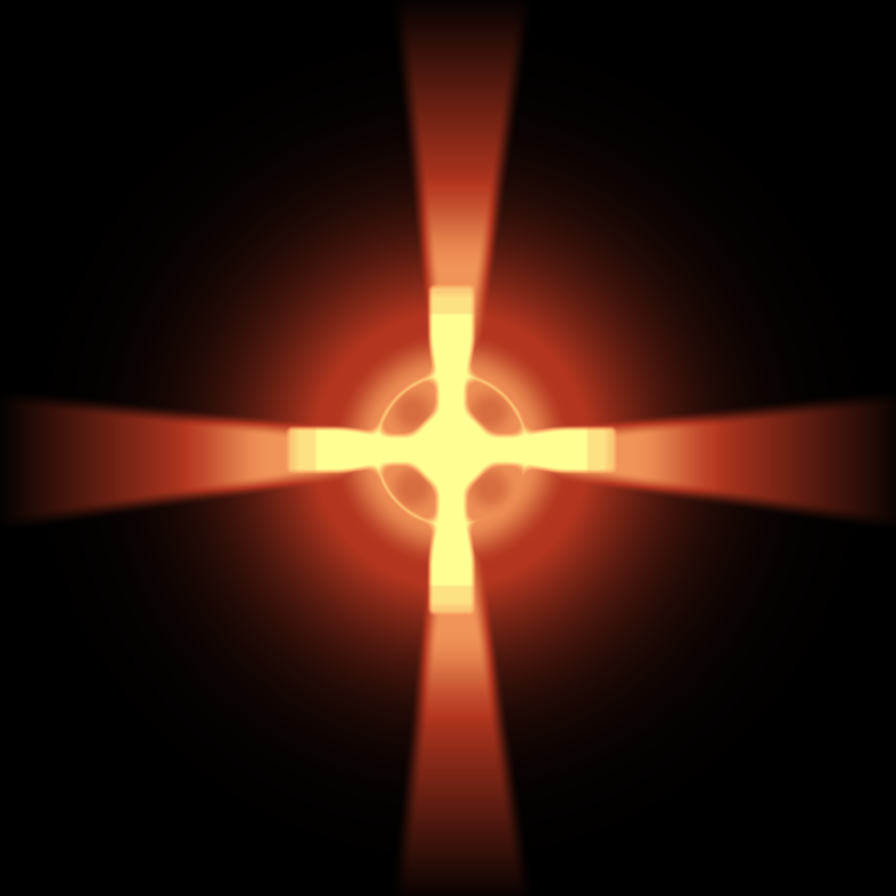
Write a WebGL 1 fragment shader that draws this background.

```glsl
precision highp float;
// A glowing ringed cross with four fanning light beams and a red halo on black.

uniform vec2 u_resolution;

const vec2 CENTER = vec2(0.004, -0.002);
const float RING_RADIUS = 0.084;
const float HUB_RADIUS = 0.042;
const float ARM_LENGTH = 0.182;

// 1 below the low edge, easing to 0 above the high edge.
float fadeOut(float low, float high, float x) {
    return 1.0 - smoothstep(low, high, x);
}

float smoothUnion(float a, float b, float k) {
    float h = max(k - abs(a - b), 0.0) / k;
    return min(a, b) - 0.25 * h * h * k;
}

// Heat scale: 0 black, 1 red, 2 orange, 3 pale yellow.
vec3 heatColor(float heat) {
    vec3 red = vec3(0.70, 0.21, 0.12);
    vec3 orange = vec3(0.97, 0.62, 0.37);
    vec3 yellow = vec3(1.0, 1.0, 0.58);
    vec3 color = red * clamp(heat, 0.0, 1.0);
    color = mix(color, orange, clamp(heat - 1.0, 0.0, 1.0));
    return mix(color, yellow, clamp(heat - 2.0, 0.0, 1.0));
}

float haloHeat(float r) {
    return min(1.84 * exp(-26.0 * r * r), 1.0);
}

float beamHeat(float along) {
    float tail = clamp((0.51 - along) * 4.6, 0.0, 1.0);
    return tail + 0.9 * fadeOut(0.2, 0.31, along);
}

// The beam widens with distance and leans slightly to one side.
float beamMask(float along, float side) {
    float halfWidth = 0.015 + 0.135 * along;
    float lean = 0.002 + 0.02 * along;
    return smoothstep(0.0, 0.022, halfWidth - abs(side - lean));
}

// Soft disc behind the ring, dimmed inside its four windows.
float discHeat(vec2 folded, float r) {
    float window = fadeOut(0.006, 0.032, length(folded - vec2(0.043)));
    return 1.85 * fadeOut(0.085, 0.18, r) * step(r, 0.085)
        + (1.0 + 0.85 * fadeOut(0.085, 0.135, r)) * step(0.085, r)
        - 0.33 * window;
}

// Flared arms with rounded ends.
float armDistance(float along, float across) {
    float halfWidth = 0.0155 + 0.0085 * smoothstep(0.06, 0.13, along);
    float corner = 0.005;
    vec2 d = vec2(across - halfWidth, along - ARM_LENGTH) + corner;
    return length(max(d, 0.0)) + min(max(d.x, d.y), 0.0) - corner;
}

float crossDistance(vec2 p, float along, float across, float r) {
    float body = smoothUnion(armDistance(along, across), r - HUB_RADIUS, 0.014);
    // The ring thins out towards the lower right.
    float thinning = 0.003 * smoothstep(0.02, 0.075, dot(p, vec2(0.7, -0.7)));
    float ring = abs(r - RING_RADIUS) + thinning;
    return smoothUnion(body, ring, 0.014);
}

// The arm tips cool in two steps.
float crossHeat(float along) {
    return 3.0 - 0.3 * smoothstep(0.149, 0.154, along)
        - 0.25 * smoothstep(0.168, 0.178, along);
}

void main() {
    float scale = min(u_resolution.x, u_resolution.y);
    vec2 p = (gl_FragCoord.xy - 0.5 * u_resolution) / scale - CENTER;
    float r = length(p);

    // Fold the four arms onto one axis.
    vec2 folded = abs(p);
    float along = max(folded.x, folded.y);
    float across = min(folded.x, folded.y);
    float side = folded.y > folded.x ? p.x : -p.y;

    // Halo, beams and central disc.
    float heat = mix(haloHeat(r), beamHeat(along), beamMask(along, side));
    float disc = discHeat(folded, r);
    heat = mix(heat, max(heat, disc), fadeOut(0.125, 0.14, r));
    heat = mix(heat, disc, fadeOut(0.075, 0.09, r));

    // Bright cross and ring.
    float d = crossDistance(p, along, across, r);
    heat = mix(heat, crossHeat(along), fadeOut(-0.004, 0.004, d));

    gl_FragColor = vec4(heatColor(heat), 1.0);
}
```
